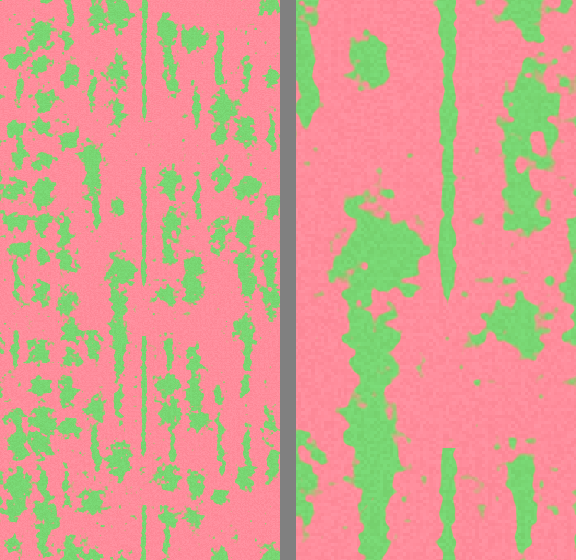
Left: the whole. Right: its middle third, enlarged.
A Shadertoy shader for this texture:

```glsl
// Ragged green blotches in loose columns on grainy pink, with a broken vertical seam
#define PINK vec3(1.0, 0.55, 0.61)
#define GREEN vec3(0.47, 0.84, 0.45)
#define CELL vec2(0.0909, 0.115)
#define FILL 0.66
#define RAGGED 0.9
#define SPECKLE 0.35
#define SOFTNESS 0.16
#define GRAIN 0.05
#define SEAM_X 0.516
#define SEAM_WIDTH 0.008
#define SEAM_PERIOD 0.605

float hash(vec2 p) {
    return fract(sin(dot(p, vec2(127.1, 311.7))) * 43758.5453);
}

float noise(vec2 p) {
    vec2 i = floor(p), f = fract(p);
    f = f * f * (3.0 - 2.0 * f);
    return mix(mix(hash(i), hash(i + vec2(1, 0)), f.x),
               mix(hash(i + vec2(0, 1)), hash(i + vec2(1, 1)), f.x), f.y);
}

// Highest blotch value nearby: 1 at a centre, 0 at its rim, negative outside
float blotches(vec2 p) {
    float best = -0.65;
    float column = floor(p.x / CELL.x);
    for (int i = -1; i <= 1; i++) {
        float c = column + float(i);
        float stagger = hash(vec2(c, 71.0));
        float row = floor(p.y / CELL.y - stagger);
        for (int j = -1; j <= 1; j++) {
            vec2 id = vec2(c, row + float(j));
            if (c == 5.0 || hash(id + 3.7) > FILL) continue;
            vec2 jitter = vec2(hash(id + 11.3), hash(id + 23.9)) - 0.5;
            vec2 centre = (id + vec2(0.5, 0.5 + stagger) + jitter * vec2(0.2, 0.45)) * CELL;
            vec2 size = vec2(hash(id + 37.1), hash(id + 53.3));
            vec2 radius = mix(vec2(0.022, 0.026), vec2(0.041, 0.062), size);
            // Some blotches are slim upright streaks
            if (hash(id + 67.7) > 0.82) radius = vec2(0.012, 0.05 + 0.03 * size.y);
            best = max(best, 1.0 - length((p - centre) / radius));
        }
    }
    return best;
}

// Thin vertical seam, interrupted at regular intervals
float seam(vec2 p) {
    float wander = 0.008 * (noise(vec2(p.y * 5.0, 9.0)) - 0.5);
    float along = fract((2.01 - p.y) / SEAM_PERIOD);
    float line = 1.0 - abs(p.x - SEAM_X - wander) / SEAM_WIDTH;
    return max(line, -0.65) - 2.0 * smoothstep(0.66, 0.78, along);
}

void mainImage(out vec4 fragColor, in vec2 fragCoord) {
    vec2 p = fragCoord / iResolution.x;

    // Uneven outlines from a broad warp
    vec2 warp = vec2(noise(p * 24.0), noise(p * 24.0 + 40.0)) - 0.5;
    vec2 shifted = p - vec2(SEAM_X - 5.5 * CELL.x, 0.0) + 0.02 * warp;
    float field = max(blotches(shifted), seam(p));

    // Fine raggedness, with upright zones of loose specks
    float fine = 0.6 * noise(p * 58.0) + 0.4 * noise(p * 115.0 + 17.0);
    field += RAGGED * (2.0 * fine - 1.0);
    field += SPECKLE * (noise(p * vec2(12.0, 4.0) + 5.0) - 0.5);

    // Colours, slightly olive along the rims
    float cover = smoothstep(-SOFTNESS, SOFTNESS, field);
    vec3 colour = mix(PINK, GREEN, cover);
    colour += vec3(0.0, 0.05, -0.16) * cover * (1.0 - cover);

    // Fine paper grain
    float grain = hash(floor(p * 256.0) + 0.5) - 0.5;
    colour += GRAIN * grain * vec3(0.5, 1.0, 1.0);
    fragColor = vec4(clamp(colour, 0.0, 1.0), 1.0);
}
```
